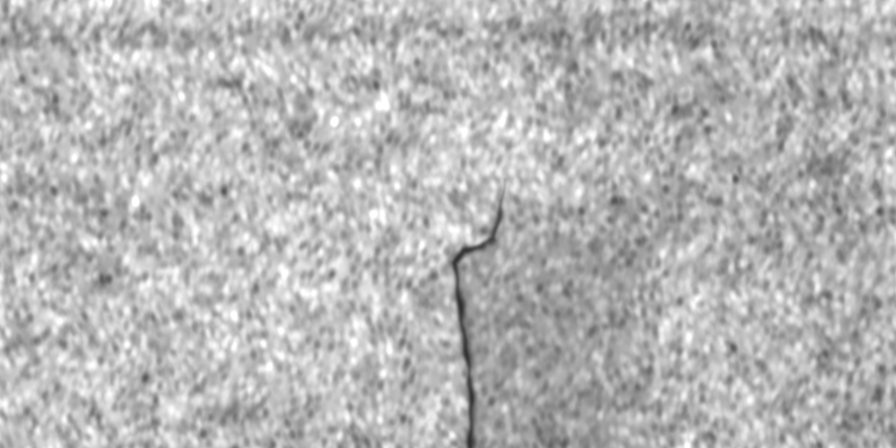
A Shadertoy shader for this texture:

```glsl
// Weathered grey stone with a dark bent crack rising from the lower edge.
// Mottling is cellular noise (one soft random spot per cell, summed in layers)
// over broad gaussian stains; the crack is a distance to a bent polyline.

const int CRACK_COUNT = 11;
const vec2 CRACK[CRACK_COUNT] = vec2[](
    vec2(1.049, -0.01), vec2(1.053, 0.10), vec2(1.045, 0.193), vec2(1.031, 0.284),
    vec2(1.023, 0.349), vec2(1.016, 0.412), vec2(1.034, 0.442), vec2(1.073, 0.449),
    vec2(1.101, 0.468), vec2(1.114, 0.518), vec2(1.128, 0.600));

// Stains: centre x, centre y, horizontal radius
const int STAIN_COUNT = 15;
const vec3 STAINS[STAIN_COUNT] = vec3[](
    vec3(0.495, 0.81, 0.035), vec3(0.82, 0.82, 0.03), vec3(0.925, 0.755, 0.045),
    vec3(0.65, 0.70, 0.075), vec3(0.235, 0.69, 0.03), vec3(0.14, 0.245, 0.06),
    vec3(0.33, 0.155, 0.045), vec3(0.535, 0.07, 0.05), vec3(0.91, 0.42, 0.025),
    vec3(0.24, 0.385, 0.06), vec3(0.22, 0.55, 0.13), vec3(1.55, 0.76, 0.10),
    vec3(1.90, 0.50, 0.08), vec3(0.70, 0.30, 0.03), vec3(0.03, 0.225, 0.03));

vec3 hash3(vec2 cell) {
    vec3 h = fract(cell.xyx * vec3(0.1031, 0.1030, 0.0973));
    h += dot(h, h.yxz + 33.33);
    return fract((h.xxy + h.yzz) * h.zyx);
}

// Sum of signed soft spots, one jittered spot per cell
float speckle(vec2 p, float seed) {
    vec2 cell = floor(p), local = fract(p);
    float sum = 0.0;
    for (int j = -1; j <= 1; j++)
    for (int i = -1; i <= 1; i++) {
        vec2 offset = vec2(i, j);
        vec3 h = hash3(cell + offset + seed);
        vec2 d = offset + h.xy - local;
        float falloff = max(0.0, 1.0 - dot(d, d));
        sum += (2.0 * h.z - 1.0) * falloff * falloff;
    }
    return sum;
}

float glow(vec2 p, vec2 centre, vec2 radius) {
    vec2 d = (p - centre) / radius;
    return exp(-dot(d, d));
}

float band(float value, float centre, float width) {
    float d = (value - centre) / width;
    return exp(-d * d);
}

float segmentDistance(vec2 p, vec2 a, vec2 b) {
    vec2 ab = b - a;
    return length(p - a - ab * clamp(dot(p - a, ab) / dot(ab, ab), 0.0, 1.0));
}

// x: distance to the crack, y: signed offset to its right side
vec2 crackField(vec2 p) {
    float nearest = 10.0;
    float edgeX = CRACK[0].x;
    for (int i = 1; i < CRACK_COUNT; i++) {
        vec2 a = CRACK[i - 1], b = CRACK[i];
        nearest = min(nearest, segmentDistance(p, a, b));
        edgeX += (b.x - a.x) * clamp((p.y - a.y) / (b.y - a.y), 0.0, 1.0);
    }
    return vec2(nearest, p.x - edgeX);
}

// Slow tonal changes across the slab
float broadTone(vec2 p, float rightOffset) {
    float tone = mix(0.757, 0.715, smoothstep(1.0, 1.35, p.x));
    tone += 0.045 * smoothstep(0.95, 0.99, p.y);
    tone -= 0.09 * band(p.y, 0.922 + 0.006 * sin(p.x * 9.0), 0.030);
    tone += 0.025 * band(p.y, 0.865, 0.03);

    // Shaded face right of the crack
    float face = smoothstep(-0.004, 0.012, rightOffset) * smoothstep(0.64, 0.42, p.y);
    tone -= 0.105 * face * (1.0 - smoothstep(0.15, 0.50, rightOffset));
    tone -= 0.05 * glow(p, vec2(1.42, 0.25), vec2(0.10, 0.45));
    tone -= 0.06 * glow(p, vec2(1.33, 0.80), vec2(0.10, 0.08));
    tone -= 0.05 * glow(p, vec2(1.82, 0.62), vec2(0.12, 0.25));
    tone -= 0.10 * glow(p, vec2(1.97, 0.04), vec2(0.14, 0.12));
    tone += 0.05 * glow(p, vec2(1.08, 0.66), vec2(0.09, 0.10));
    tone += 0.04 * glow(p, vec2(1.60, 0.34), vec2(0.10, 0.08));

    for (int i = 0; i < STAIN_COUNT; i++) {
        vec3 s = STAINS[i];
        float depth = mix(0.17, 0.08, smoothstep(0.03, 0.08, s.z));
        tone -= depth * glow(p, s.xy, s.z * vec2(1.0, 0.55));
    }
    return tone;
}

// Layered mottling, calmer on the shaded face
float mottling(vec2 p, float calm) {
    vec2 q = p + 0.004 * sin(p.yx * vec2(23.0, 31.0));
    float fine = speckle(q * vec2(82.0, 58.0), 11.0);
    float medium = speckle(q * vec2(42.0, 36.0), 47.0);
    float coarse = speckle(q * vec2(12.0, 17.0), 83.0);
    return mix(0.16, 0.13, calm) * fine + mix(0.11, 0.06, calm) * medium + 0.035 * coarse;
}

void mainImage(out vec4 fragColor, in vec2 fragCoord) {
    vec2 p = fragCoord / iResolution.xy * vec2(2.0, 1.0);
    vec2 wobble = 0.0015 * vec2(sin(p.y * 95.0), sin(p.x * 80.0));
    vec2 crack = crackField(p + wobble);
    float calm = smoothstep(0.0, 0.03, crack.y) * smoothstep(0.60, 0.45, p.y)
               * (1.0 - smoothstep(0.25, 0.50, crack.y));
    float shade = broadTone(p, crack.y) + mottling(p, calm);

    // Crack core fades and narrows towards its tip, with a faint soft shadow
    float taper = smoothstep(0.61, 0.47, p.y);
    float uneven = 0.85 + 0.15 * sin(p.y * 61.0 + 1.0);
    float width = mix(0.005, 0.0085, taper) * uneven;
    float core = band(crack.x, 0.0, width) * mix(0.2, 0.85, taper) * uneven;
    float shadow = 0.10 * band(crack.x, 0.0, 0.02) * taper;
    shade = mix(shade, 0.13, core) - shadow * (1.0 - core);

    fragColor = vec4(vec3(clamp(shade, 0.0, 1.0)), 1.0);
}
```
